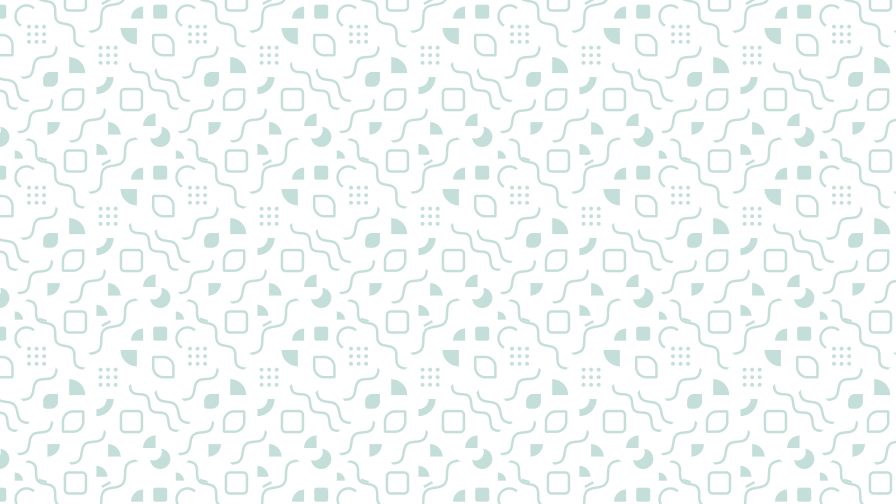
Reproduce this pattern procedurally as a WebGL 2 fragment shader.

```glsl
#version 300 es
precision highp float;

uniform vec2 u_resolution;
out vec4 fragColor;

// Offset from the nearest tiled copy of a centre
vec2 local(vec2 p, vec2 centre) {
    return mod(p - centre + 103.5, 207.0) - 103.5;
}

// Quarter disc; side points from its square corner to the curve
float quarter(vec2 p, vec2 corner, float radius, vec2 side) {
    vec2 q = local(p, corner) * side;
    return max(length(q) - radius, -min(q.x, q.y));
}

// Square with radii for top right, bottom right, top left, bottom left
float roundSquare(vec2 p, vec2 centre, float halfSize, vec4 radii) {
    vec2 q = local(p, centre);
    vec2 pair = q.x > 0.0 ? radii.xy : radii.zw;
    float r = q.y > 0.0 ? pair.y : pair.x;
    vec2 e = abs(q) - halfSize + r;
    return min(max(e.x, e.y), 0.0) + length(max(e, 0.0)) - r;
}

float outline(float d) {
    return abs(d) - 1.6;
}

// Three by three block of dots
float dots(vec2 p, vec2 centre) {
    vec2 q = local(p, centre);
    return length(q - 9.7 * clamp(round(q / 9.7), -1.0, 1.0)) - 2.5;
}

// Sine stroke from a to b
float wave(vec2 p, vec2 a, vec2 b, float cycles, float amplitude) {
    vec2 q = local(p, 0.5 * (a + b));
    float len = length(b - a);
    vec2 dir = (b - a) / len;
    float x = dot(q, dir);
    float y = dot(q, vec2(-dir.y, dir.x));
    float k = 6.28319 * cycles / len;
    float phase = k * (x + 0.5 * len);
    float slope = amplitude * k * cos(phase);
    float d = abs(y - amplitude * sin(phase)) / sqrt(1.0 + slope * slope);
    return max(d - 1.6, abs(x) - 0.5 * len);
}

void main() {
    // Canvas is 648 units high, y pointing down
    float unit = 648.0 / u_resolution.y;
    vec2 p = vec2(gl_FragCoord.x, u_resolution.y - gl_FragCoord.y) * unit - vec2(384.0, 216.0);

    // Dot blocks
    float d = min(dots(p, vec2(77, 35)), dots(p, vec2(169, 62)));

    // Outlined leaves and squares
    d = min(d, outline(roundSquare(p, vec2(33, 49), 13.0, vec4(13, 1, 1, 13))));
    d = min(d, outline(roundSquare(p, vec2(124, 119), 13.0, vec4(1, 13, 13, 1))));
    d = min(d, outline(roundSquare(p, vec2(199, 119), 13.5, vec4(5))));
    d = min(d, outline(roundSquare(p, vec2(127, 198), 13.5, vec4(5))));

    // Filled leaf and square
    d = min(d, roundSquare(p, vec2(95, 93), 9.5, vec4(1, 9, 9, 4)));
    d = min(d, roundSquare(p, vec2(29, 6), 9.0, vec4(3)));

    // Quarter discs
    d = min(d, quarter(p, vec2(206, 27), 21.0, vec2(-1, 1)));
    d = min(d, quarter(p, vec2(119, 85), 20.5, vec2(1, -1)));
    d = min(d, quarter(p, vec2(91, 148), 16.0, vec2(1, 1)));
    d = min(d, quarter(p, vec2(169, 164), 16.0, vec2(1, -1)));
    d = min(d, quarter(p, vec2(23, 153), 16.0, vec2(-1, -1)));
    d = min(d, quarter(p, vec2(154, 190), 14.0, vec2(1, -1)));
    d = min(d, quarter(p, vec2(49, 195), 10.5, vec2(1, -1)));
    d = min(d, quarter(p, vec2(7, 15), 15.5, vec2(-1, -1)));

    // Quarter ring, crescent and open arc
    vec2 ring = local(p, vec2(154, 90));
    d = min(d, max(quarter(p, vec2(154, 90), 22.0, vec2(1, 1)), 13.0 - length(ring)));
    vec2 moon = local(p, vec2(29, 167));
    d = min(d, max(length(moon) - 13.0, 11.0 - length(moon + vec2(9, 9))));
    vec2 arc = local(p, vec2(64, 12));
    d = min(d, max(outline(length(arc) - 14.0), dot(arc, vec2(0.8, 0.6)) - 1.5));

    // Wavy strokes, rising then falling
    d = min(d, wave(p, vec2(58, 91), vec2(103, 51), 1.5, 5.0));
    d = min(d, wave(p, vec2(53, 161), vec2(97, 119), 1.5, 5.0));
    d = min(d, wave(p, vec2(120, 173), vec2(165, 131), 1.5, 5.0));
    d = min(d, wave(p, vec2(145, 239), vec2(206, 169), 2.0, 6.0));
    d = min(d, wave(p, vec2(64, -37), vec2(138, 51), 3.0, -5.0));
    d = min(d, wave(p, vec2(-10, 72), vec2(52, 131), 2.5, 4.5));
    d = min(d, wave(p, vec2(23, 80), vec2(67, 121), 1.5, 4.5));

    // Short dashes
    d = min(d, wave(p, vec2(161, 203), vec2(172, 197), 1.0, 0.0));
    d = min(d, wave(p, vec2(80, 194), vec2(90, 197), 1.0, 0.0));

    vec3 mint = vec3(0.77, 0.87, 0.855);
    fragColor = vec4(mix(vec3(1.0), mint, clamp(0.5 - d / unit, 0.0, 1.0)), 1.0);
}
```
